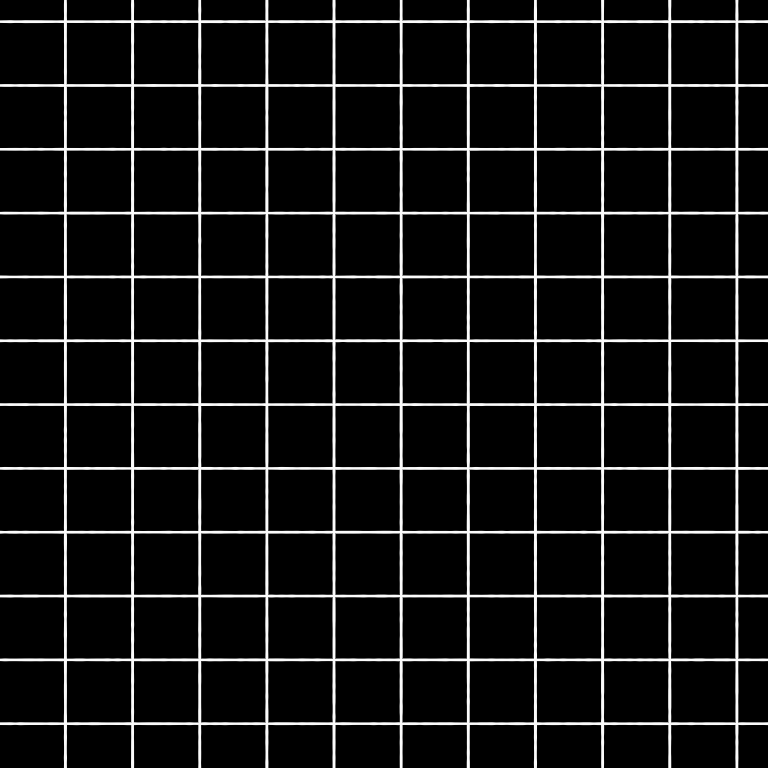
Reproduce this pattern procedurally as a Shadertoy shader.

```glsl
// Thin white grid of slightly wide cells on black, with faintly uneven line edges.
#define CELL_SIZE vec2(0.08743, 0.0831)
#define GRID_OFFSET vec2(0.0852, 0.0577)
#define LINE_WIDTH vec2(0.0038, 0.0035)
#define EDGE_WOBBLE 0.0003
#define WOBBLE_FREQUENCY 150.0
#define LINE_COLOR vec3(0.985)
#define GROUND_COLOR vec3(0.0)

float hash(vec2 p) {
    vec3 q = fract(vec3(p.xyx) * 0.1031);
    q += dot(q, q.yzx + 33.33);
    return fract((q.x + q.y) * q.z);
}

// Smooth noise along a line, with its own seed per line
float lineNoise(float along, float seed) {
    float i = floor(along);
    float f = smoothstep(0.0, 1.0, along - i);
    return mix(hash(vec2(i, seed)), hash(vec2(i + 1.0, seed)), f) - 0.5;
}

void mainImage(out vec4 fragColor, in vec2 fragCoord) {
    vec2 uv = fragCoord / iResolution.xy;
    vec2 pixel = 1.0 / iResolution.xy;

    // Distance to the nearest vertical (x) and horizontal (y) line
    vec2 grid = (uv - GRID_OFFSET) / CELL_SIZE;
    vec2 lineId = floor(grid + 0.5);
    vec2 dist = abs(grid - lineId) * CELL_SIZE;

    // Slight variation of width along each line
    vec2 along = uv.yx * WOBBLE_FREQUENCY;
    vec2 wobble = vec2(lineNoise(along.x, lineId.x + 17.0),
                       lineNoise(along.y, lineId.y + 59.0));
    vec2 halfWidth = 0.5 * LINE_WIDTH + EDGE_WOBBLE * wobble;

    // Antialiased coverage, limited to the line width at small sizes
    vec2 coverage = clamp((halfWidth - dist) / pixel + 0.5, 0.0, 1.0);
    coverage = min(coverage, 2.0 * halfWidth / pixel);

    float ink = max(coverage.x, coverage.y);
    fragColor = vec4(mix(GROUND_COLOR, LINE_COLOR, ink), 1.0);
}
```
